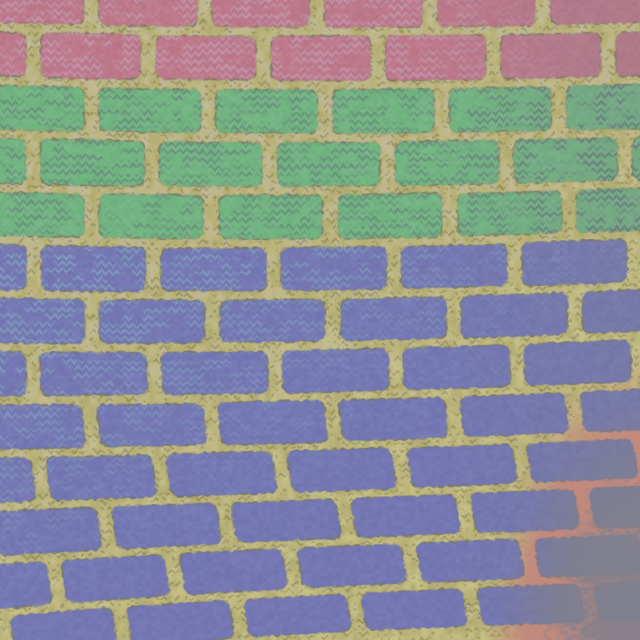
A Shadertoy shader for this pattern:

```glsl
#define COURSE_HEIGHT 0.0832
#define BRICK_PITCH 0.189
#define BED_HALF 0.0068
#define JOINT_HALF 0.0115
#define CORNER 0.013
#define STITCHES vec2(82.0, 84.0)
#define PINK vec3(0.74, 0.47, 0.54)
#define GREEN vec3(0.45, 0.71, 0.51)
#define BLUE vec3(0.455, 0.468, 0.70)
#define MORTAR vec3(0.74, 0.715, 0.49)
#define SHADOW vec3(0.50, 0.50, 0.55)
#define ROSE vec3(0.76, 0.54, 0.49)

float hash(vec2 p) {
    p = fract(p * vec2(0.1031, 0.1137));
    p += dot(p, p.yx + 33.33);
    return fract((p.x + p.y) * p.x * 7.31);
}

float noise(vec2 p) {
    vec2 i = floor(p), f = fract(p);
    f = f * f * (3.0 - 2.0 * f);
    return mix(mix(hash(i), hash(i + vec2(1, 0)), f.x),
               mix(hash(i + vec2(0, 1)), hash(i + vec2(1, 1)), f.x), f.y);
}

// Straightens the sagging courses; y runs downwards
vec2 flattenCloth(vec2 p) {
    float sagMiddle = 0.0065 - 0.053 * p.y * p.y * p.y;
    float sagRight = -0.067 * p.y * p.y;
    float sag = sagMiddle * 4.0 * p.x * (1.0 - p.x) + sagRight * p.x * (2.0 * p.x - 1.0);
    return vec2(p.x, p.y - sag);
}

float roundedBox(vec2 p, vec2 halfSize, float r) {
    vec2 q = abs(p) - halfSize + r;
    return length(max(q, 0.0)) + min(max(q.x, q.y), 0.0) - r;
}

// Signed distance to the brick around p, negative inside
float brickDistance(vec2 p, float v) {
    float row = floor(v), f = fract(v) - 0.5;
    float pitch = BRICK_PITCH - 0.00026 * (row - 7.0) * (row - 7.0);
    float start = mix(0.143, 0.052, mod(row, 2.0)) + 0.012 * max(row - 8.0, 0.0);
    float lean = 0.012 * f * smoothstep(6.0, 9.0, row);
    float u = (p.x - start - lean) / pitch;
    vec2 id = vec2(floor(u), row);
    vec2 local = vec2((fract(u) - 0.5) * pitch, f * COURSE_HEIGHT);
    vec2 halfSize = vec2(pitch * 0.5 - JOINT_HALF, COURSE_HEIGHT * 0.5 - BED_HALF);
    halfSize -= 0.0018 * (vec2(hash(id + 7.0), hash(id + 23.0)) - 0.5);
    float d = roundedBox(local, halfSize, CORNER);
    return row > 12.5 ? 0.02 : d;
}

// Chevron knit: 0 on the yarn, 1 in the gaps
float knitGap(vec2 p) {
    vec2 q = p * STITCHES;
    q.y += 1.1 * abs(fract(q.x) - 0.5) + 0.5 * noise(q * 0.45);
    return smoothstep(0.12, 0.46, abs(fract(q.y) - 0.5));
}

void mainImage(out vec4 fragColor, in vec2 fragCoord) {
    vec2 uv = fragCoord / iResolution.xy;
    vec2 p = vec2(uv.x, 1.0 - uv.y);
    vec2 cloth = flattenCloth(p);
    float v = (cloth.y - 0.043) / COURSE_HEIGHT + 1.0;
    float row = floor(v);
    float soft = 0.0011 + 0.7 / iResolution.y;

    // Scalloped yarn edges
    float d = brickDistance(cloth, v);
    float grain = noise(cloth * 155.0);
    d += 0.0034 * (grain - 0.5) + 0.0008 * sin(cloth.x * 430.0) * sin(cloth.y * 390.0);
    float mortarMask = smoothstep(-soft, soft, d);

    // Lighting falls off toward the right and the lower right corner
    float corner = 1.0 - smoothstep(0.0, 0.32, length(vec2(1.0 - p.x, (1.0 - p.y) * 0.55)));
    float rightSide = smoothstep(0.62, 1.0, p.x);
    float relief = 1.0 - smoothstep(0.42, 1.0, p.y + 0.5 * p.x - 0.1);

    // Brick yarn
    float gap = knitGap(cloth);
    float patchy = smoothstep(0.2, 0.75, noise(cloth * vec2(65.0, 95.0) + 11.0));
    vec3 brick;
    if (row < 2.0) {
        brick = mix(PINK, vec3(0.75, 0.60, 0.69), gap * patchy * 0.75 * (1.0 - rightSide));
    } else if (row < 5.0) {
        brick = mix(GREEN, vec3(0.40, 0.51, 0.49), gap * patchy * (0.65 + 0.35 * rightSide));
    } else {
        brick = mix(BLUE, vec3(0.50, 0.62, 0.74), gap * patchy * relief * 0.8);
    }
    brick += 0.035 * (grain - 0.5);
    brick = mix(brick, SHADOW, 0.22 * rightSide);
    brick = mix(brick, SHADOW, 0.95 * smoothstep(0.15, 0.8, corner));

    // Mortar yarn
    float strand = noise(cloth * vec2(110.0, 75.0) + 31.0);
    vec3 mortar = MORTAR + 0.09 * (strand - 0.5);
    mortar = mix(mortar, vec3(0.73, 0.70, 0.61), 0.5 * relief * smoothstep(0.35, 0.8, strand));
    mortar *= 1.0 - 0.16 * gap * smoothstep(0.45, 0.8, grain);
    mortar = mix(mortar, ROSE, smoothstep(0.12, 0.45, corner));
    mortar = mix(mortar, SHADOW, 0.85 * smoothstep(0.5, 0.9, corner + 0.25 * (grain - 0.5)));

    // Dark stitch holes along the seams
    float seam = exp(-d * d / 0.0000035);
    float holes = smoothstep(0.45, 0.75, noise(cloth * 125.0 + 53.0));
    vec3 color = mix(brick, mortar, mortarMask);
    color = mix(color, vec3(0.43, 0.42, 0.36), seam * (0.12 + 0.5 * holes) * (1.0 - corner));

    fragColor = vec4(color, 1.0);
}
```
